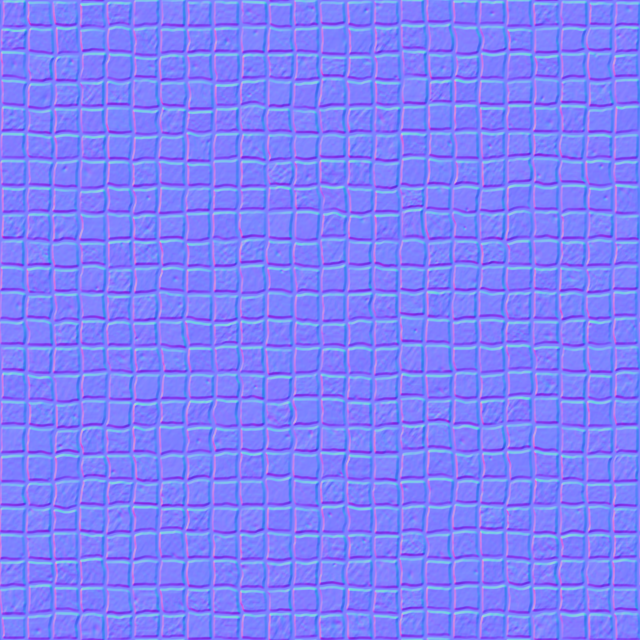
Reproduce this texture map procedurally as a WebGL 2 fragment shader.

```glsl
#version 300 es
precision highp float;
// Tangent-space normal map of a 24 x 24 grid of small hand-cut stone tiles.
// A height field (bevelled tile, worn face, chips) is built per cell, then
// its slope is taken by central differences and encoded as a colour.

uniform vec2 u_resolution;
out vec4 fragColor;

const float TILES = 24.0;              // repeats across and down
const float STEP = 0.025;              // difference step, in tiles
const float RELIEF = 0.056;            // tile height above the joint
const vec2 BEVEL_LOW = vec2(0.095, 0.125);  // left, bottom bevel widths
const vec2 BEVEL_HIGH = vec2(0.135, 0.125); // right, top bevel widths
const float JOINT_VARY = 0.016;        // random half joint per side
const float EDGE_WOBBLE = 0.034;       // unevenness along a side
const float GRID_WARP = 0.13;          // slow drift of the grid lines
const float LINE_WAVE = 0.10;          // shorter bends of the grid lines
const float ROW_STAGGER = 0.13;        // row offset between columns
const float BREAK_COLUMN = 15.0;       // column where the rows slip
const float BREAK_SHIFT = 0.09;
const float TILT = 0.09;               // lean of each face
const float GRAIN = 0.014;             // fine roughness of the face
const float SCRATCH = 0.017;           // slanted tool marks
const float CHIP_DEPTH = 0.03;
const float CHIP_SHARE = 0.25;         // part of the tiles with a chip
const vec2 SLOPE_SCALE = vec2(0.8, -1.0);   // strength and axis direction
const vec2 FACE_BIAS = vec2(0.0, 0.01);
const float NO_WRAP = 4096.0;

float hash(vec2 p) {
    vec3 q = fract(vec3(p.xyx) * 0.1031);
    q += dot(q, q.yzx + 33.33);
    return fract((q.x + q.y) * q.z);
}

vec2 hash2(vec2 p) {
    return vec2(hash(p + 17.3), hash(p + 71.9));
}

// Smooth value noise, repeating after `period` lattice steps
float noise(vec2 p, float period) {
    vec2 i = floor(p);
    vec2 f = fract(p);
    f = f * f * f * (f * (f * 6.0 - 15.0) + 10.0);
    vec2 a = mod(i, period);
    vec2 b = mod(i + 1.0, period);
    return mix(mix(hash(a), hash(vec2(b.x, a.y)), f.x),
               mix(hash(vec2(a.x, b.y)), hash(b), f.x), f.y);
}

// Bend the grid, and slip the rows a little from column to column
vec2 warpGrid(vec2 p) {
    vec2 drift = vec2(noise(p * 0.5, TILES * 0.5),
                      noise(p.yx * 0.5 + 5.0, TILES * 0.5)) - 0.5;
    vec2 wave = vec2(noise(p * vec2(1.0, 2.0) + 11.0, TILES * 2.0),
                     noise(p * vec2(2.0, 1.0) + 19.0, TILES * 2.0)) - 0.5;
    // Fade the short waves at the canvas border so that it still repeats
    vec2 inner = smoothstep(0.0, 1.0, min(p, TILES - p));
    p += GRID_WARP * drift + LINE_WAVE * wave * inner.x * inner.y;
    float column = mod(floor(p.x), TILES);
    float stagger = noise(vec2(column * 7.0, p.y), TILES) - 0.5;
    float fade = (TILES - column) / (TILES - BREAK_COLUMN);
    p.y += ROW_STAGGER * stagger;
    p.y -= BREAK_SHIFT * step(BREAK_COLUMN, column) * fade;
    return p;
}

// Worn top of one tile
float faceHeight(vec2 local, vec2 cell) {
    vec2 seed = floor(hash2(cell + 3.0) * 200.0);
    float wear = hash(cell + 41.0);
    float h = TILT * dot(local - 0.5, hash2(cell + 9.0) - 0.5);
    h += GRAIN * (0.4 + wear) * (noise(local * 8.0 + seed, NO_WRAP) - 0.5);
    vec2 slanted = vec2(local.x * 6.0 - local.y * 4.0,
                        local.x * 2.0 + local.y * 3.0);
    float marks = noise(slanted + seed.yx, NO_WRAP) - 0.5;
    h += SCRATCH * (0.4 + wear * wear * 1.3) * marks;

    // Chip: a small pit on some tiles, mostly off centre
    vec2 toChip = local - mix(vec2(0.08), vec2(0.92), hash2(cell + 23.0));
    float radius = mix(0.06, 0.12, hash(cell + 29.0));
    float chipped = step(hash(cell + 57.0), CHIP_SHARE);
    return h - chipped * CHIP_DEPTH * exp(-dot(toChip, toChip) / (radius * radius));
}

float height(vec2 point) {
    vec2 p = warpGrid(point);
    vec2 cell = mod(floor(p), TILES);
    vec2 local = fract(p);

    // Uneven sides: each has its own inset and wobble
    vec2 along = local.yx * 4.0;
    vec2 seed = cell * 7.0;
    vec2 wobbleLow = vec2(noise(seed + vec2(along.x, 0.0), NO_WRAP),
                          noise(seed + vec2(along.y, 3.0), NO_WRAP));
    vec2 wobbleHigh = vec2(noise(seed + vec2(along.x, 200.0), NO_WRAP),
                           noise(seed + vec2(along.y, 203.0), NO_WRAP));
    vec2 low = JOINT_VARY * hash2(cell) + EDGE_WOBBLE * wobbleLow * wobbleLow;
    vec2 high = JOINT_VARY * hash2(cell + 101.0)
              + EDGE_WOBBLE * wobbleHigh * wobbleHigh;

    // Bevels on the four sides
    vec2 rise = smoothstep(low, low + BEVEL_LOW, local)
              * smoothstep(high, high + BEVEL_HIGH, 1.0 - local);
    return rise.x * rise.y * (RELIEF + faceHeight(local, cell));
}

void main() {
    vec2 p = gl_FragCoord.xy / u_resolution * TILES;
    vec2 e = vec2(STEP, 0.0);
    vec2 slope = vec2(height(p + e.xy) - height(p - e.xy),
                      height(p + e.yx) - height(p - e.yx)) / (2.0 * STEP);
    vec3 normal = normalize(vec3(slope * SLOPE_SCALE + FACE_BIAS, 1.0));
    fragColor = vec4(normal * 0.5 + 0.5, 1.0);
}
```
